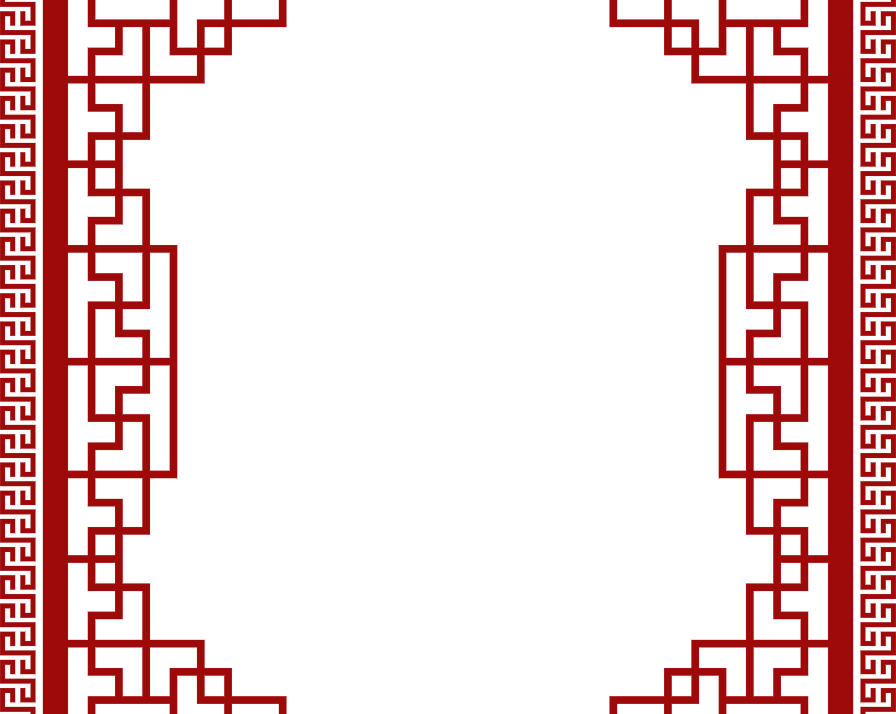
A WebGL 1 fragment shader for this background:

```glsl
precision highp float;

uniform vec2 u_resolution;

// Layout, in canvas units of 768 by 614
const vec2 CANVAS = vec2(768.0, 614.0);
const vec3 PAPER = vec3(1.0);
const vec3 RED = vec3(0.62, 0.04, 0.04);

const vec2 LATTICE_ORIGIN = vec2(78.5, 303.0);
const vec2 LATTICE_CELL = vec2(23.4, 24.25);
const float LATTICE_HALF_WIDTH = 3.3;
const float FOLD_ROW = 7.0;

const float BAND_CENTER = 47.5;
const float BAND_HALF_WIDTH = 10.8;

const vec2 FRET_ORIGIN = vec2(2.2, 586.0);
const vec2 FRET_CELL = vec2(8.7, 8.083);
const float FRET_HALF_WIDTH = 2.15;

// Square-ended distance to an axis-aligned segment on a grid
float segment(vec2 p, vec2 a, vec2 b, vec2 cell) {
  vec2 d = abs(p - clamp(p, a, b)) * cell;
  return max(d.x, d.y);
}

float row(vec2 p, float y, float x0, float x1) {
  return segment(p, vec2(x0, y), vec2(x1, y), LATTICE_CELL);
}

float column(vec2 p, float x, float y0, float y1) {
  return segment(p, vec2(x, y0), vec2(x, y1), LATTICE_CELL);
}

// Stepped motif, mirrored above and below the fold row
float foldedLattice(vec2 p) {
  p.y = abs(p.y - FOLD_ROW);
  float d = row(p, 0.0, -1.0, 1.0);
  d = min(d, row(p, 1.0, 0.0, 2.0));
  d = min(d, row(p, 2.0, 0.0, 1.0));
  d = min(d, row(p, 3.0, -1.0, 3.0));
  d = min(d, row(p, 4.0, 0.0, 1.0));
  d = min(d, row(p, 5.0, 0.0, 2.0));
  d = min(d, column(p, 0.0, 0.0, 1.0));
  d = min(d, column(p, 0.0, 2.0, 4.0));
  d = min(d, column(p, 0.0, 5.0, 7.0));
  d = min(d, column(p, 1.0, 0.0, 2.0));
  d = min(d, column(p, 1.0, 4.0, 5.0));
  return min(d, column(p, 2.0, 1.0, 5.0));
}

// Long frame around the middle
float centerLattice(vec2 p) {
  float d = row(p, 0.0, -1.0, 3.0);
  d = min(d, row(p, 1.0, 1.0, 2.0));
  d = min(d, column(p, 1.0, 1.0, 2.0));
  d = min(d, column(p, 2.0, 0.0, 1.0));
  return min(d, column(p, 3.0, 0.0, 4.0));
}

// Steps that reach inward at each corner
float cornerLattice(vec2 p) {
  float d = row(p, 10.0, 3.0, 4.0);
  d = min(d, row(p, 11.0, 3.0, 5.0));
  d = min(d, row(p, 12.0, 2.0, 3.0));
  d = min(d, row(p, 12.0, 4.0, 7.0));
  d = min(d, column(p, 3.0, 11.0, 14.0));
  d = min(d, column(p, 4.0, 10.0, 12.0));
  d = min(d, column(p, 5.0, 11.0, 14.0));
  return min(d, column(p, 7.0, 12.0, 14.0));
}

// Repeating key fret: a full bar with a hook at each end
float fret(vec2 p) {
  vec2 q = vec2(p.x - FRET_ORIGIN.x, FRET_ORIGIN.y - p.y) / FRET_CELL;
  q.y = mod(q.y, 3.0);
  float wrapped = min(q.y, 3.0 - q.y);
  float d = segment(vec2(q.x, wrapped), vec2(0.0), vec2(3.0, 0.0), FRET_CELL);
  // The second hook is the first turned by half a circle
  for (int i = 0; i < 2; i++) {
    d = min(d, segment(q, vec2(3.0, 0.0), vec2(3.0, 2.0), FRET_CELL));
    d = min(d, segment(q, vec2(2.0, 2.0), vec2(3.0, 2.0), FRET_CELL));
    d = min(d, segment(q, vec2(2.0, 1.0), vec2(2.0, 2.0), FRET_CELL));
    q = vec2(3.0) - q;
  }
  return d;
}

void main() {
  vec2 p = gl_FragCoord.xy / u_resolution * CANVAS;
  p.x = min(p.x, CANVAS.x - p.x);
  float pixel = CANVAS.y / u_resolution.y;

  vec2 grid = (p - LATTICE_ORIGIN) / LATTICE_CELL;
  grid.y = abs(grid.y);
  float lattice = min(foldedLattice(grid), min(centerLattice(grid), cornerLattice(grid)));

  // Combine the edges and smooth them over about one pixel
  float d = lattice - LATTICE_HALF_WIDTH;
  d = min(d, abs(p.x - BAND_CENTER) - BAND_HALF_WIDTH);
  d = min(d, fret(p) - FRET_HALF_WIDTH);
  float ink = 1.0 - smoothstep(-0.65 * pixel, 0.65 * pixel, d);
  gl_FragColor = vec4(mix(PAPER, RED, ink), 1.0);
}
```
